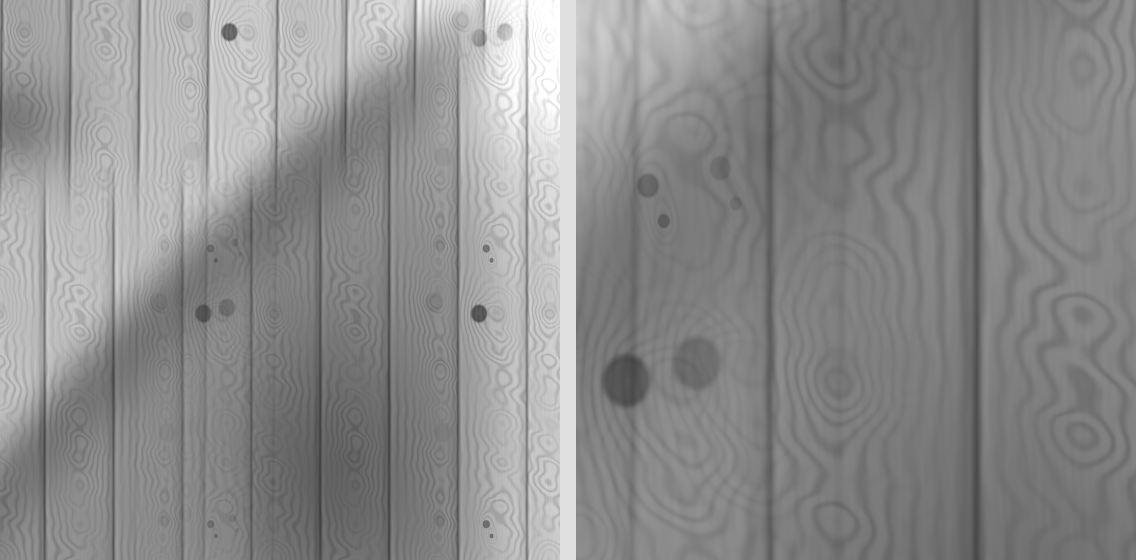
Left: the whole. Right: its middle third, enlarged.
A Shadertoy shader for this texture:

```glsl
// Grey knotty pine boards under soft diagonal daylight and shadow.
// A tile of four boards repeats about twice each way; two shifted copies cross-fade.
// Grain is the contour lines of a height field that swells around the knots.

const float TAU = 6.2831853;
const float PERIOD = 0.4922;             // tile size on the canvas
const vec2 ORIGIN = vec2(0.0794, 0.0);   // lower left corner of a tile
const vec2 SHIFT = vec2(0.047, 0.0104);  // offset of the upper copy
const float LEAN = 0.009;                // lean of the seams in the upper copy
const float BOARDS = 4.0;
const float RING_COUNT = 8.5;
const float RING_DEPTH = 0.15;
const float FIBRE_DEPTH = 0.016;
const float SEAM_WIDTH = 0.0052;
const float SEAM_DEPTH = 0.30;
const vec4 HEART = vec4(0.51, 0.74, 0.64, 0.33);  // grain centre in each board

// Knots and swells in the tile: x, y, radius, darkness
const int KNOTS = 10;
const vec4 KNOT[KNOTS] = vec4[KNOTS](
    vec4(0.577, 0.894, 0.031, 0.50), vec4(0.648, 0.890, 0.030, 0.05),
    vec4(0.603, 0.130, 0.014, 0.36), vec4(0.622, 0.087, 0.008, 0.34),
    vec4(0.413, 0.934, 0.034, 0.09), vec4(0.440, 0.710, 0.030, 0.03),
    vec4(0.447, 0.463, 0.034, 0.06), vec4(0.434, 0.146, 0.022, 0.09),
    vec4(0.127, 0.357, 0.042, 0.03), vec4(0.832, 0.905, 0.030, 0.05));

float bell(float x) { return exp(-x * x); }

// Layered sines that wrap at the tile borders
float waver(vec2 t, float phase) {
    return 0.50 * sin(TAU * (3.0 * t.y + t.x) + phase)
         + 0.30 * sin(TAU * (7.0 * t.y - 2.0 * t.x) + 2.3 * phase)
         + 0.20 * sin(TAU * (13.0 * t.y + 5.0 * t.x) + 4.1 * phase);
}

// Fine fibres along the boards, broken up lengthwise
float fibres(vec2 t) {
    float sum = 0.0;
    for (int i = 0; i < 4; i++) {
        float k = float(i);
        float bend = 1.4 * waver(t, k * 1.7);
        sum += sin(TAU * (37.0 + 23.0 * k) * t.x + bend * 2.0)
             * (0.6 + 0.4 * sin(TAU * (5.0 + 4.0 * k) * t.y + 31.0 * t.x + k));
    }
    return sum * 0.5;
}

// Brightness of the boards, about 1 on average
float wood(vec2 p) {
    vec2 t = fract((p - ORIGIN) / PERIOD);
    float board = floor(t.x * BOARDS);
    float across = fract(t.x * BOARDS);
    float side = across - HEART[int(board)];

    // Height field: arches along the heart, straight lines at the edges
    float arch = bell(side / 0.32);
    float wave = waver(t, 1.9 * board + 0.6);
    float height = sqrt(side * side + 0.004) + 0.17 * arch * wave;
    height += 0.018 * sin(TAU * 11.0 * t.y + 9.0 * side + 3.0 * wave) * arch;

    // Swells bend the grain; dark cores sit on top of it
    float core = 1.0;
    for (int i = 0; i < KNOTS; i++) {
        vec4 knot = KNOT[i];
        vec2 d = fract(t - knot.xy + 0.5) - 0.5;
        float radius = knot.z;
        float same = 1.0 - step(0.5, abs(floor(knot.x * BOARDS) - board));
        height -= same * 0.36 * bell(length(d * vec2(1.0, 0.55)) / (radius * 1.9));
        float r = length(d * vec2(1.0, 0.9)) / radius;
        float disc = 1.0 - smoothstep(0.72, 1.08, r);
        float rim = 0.25 * bell((r - 0.85) / 0.18);
        core *= 1.0 - knot.w * (disc * (0.85 + 0.1 * sin(4.0 * r)) + rim);
    }

    // Growth rings with uneven strength
    float ring = 0.5 + 0.5 * sin(TAU * RING_COUNT * height + 0.5 * wave);
    float strength = 0.65 + 0.35 * sin(TAU * 2.0 * t.y + 5.0 * across + board);
    float tone = 1.0 - RING_DEPTH * strength * (ring * ring - 0.375);
    tone += FIBRE_DEPTH * fibres(t) + 0.035 * cos(2.2 * (board - 1.9));

    // Seam: dark groove, soft shade on its left, lit edge on its right
    float gap = (fract(across + 0.5) - 0.5) / BOARDS;
    float groove = SEAM_DEPTH * bell(gap / SEAM_WIDTH);
    float shade = 0.09 * bell((gap + 0.010) / 0.016);
    float lit = 0.07 * bell((gap - 0.012) / 0.006);
    return tone * core * (1.0 - groove - shade + lit);
}

// Diagonal daylight with a curved shadow edge
float daylight(vec2 p) {
    float d = p.y - (0.20 + 1.2 * p.x - 0.27 * p.x * p.x);
    float light = mix(0.56, 0.75, smoothstep(-0.07, 0.07, d));
    light -= 0.09 * bell((d + 0.10) / 0.09);
    light -= 0.23 * bell(length((p - vec2(0.02, 0.78)) * vec2(1.0, 1.3)) / 0.12);
    light -= 0.10 * bell(length(p - vec2(0.0, 1.0)) / 0.22);
    light -= 0.17 * bell(length((p - vec2(0.59, 0.16)) * vec2(1.0, 0.7)) / 0.20);
    light += 0.24 * smoothstep(0.76, 1.02, p.x);
    light += 0.34 * bell(length(p - vec2(1.0)) / 0.26);
    return light;
}

void mainImage(out vec4 fragColor, in vec2 fragCoord) {
    vec2 p = fragCoord / iResolution.xy;

    // The shifted copy fills the upper part and ghosts through lower down
    float border = 0.66 + 0.85 * max(p.x - 0.55, 0.0);
    float upper = smoothstep(-0.10, 0.10, p.y - border);
    float ghost = 0.38 * bell((p.x - 0.37) / 0.14);
    vec2 lean = vec2(LEAN * (p.y - 1.0), 0.0);
    float grain = mix(wood(p), wood(p - SHIFT - lean), max(upper, ghost));

    fragColor = vec4(vec3(clamp(daylight(p) * grain, 0.0, 1.0)), 1.0);
}
```
